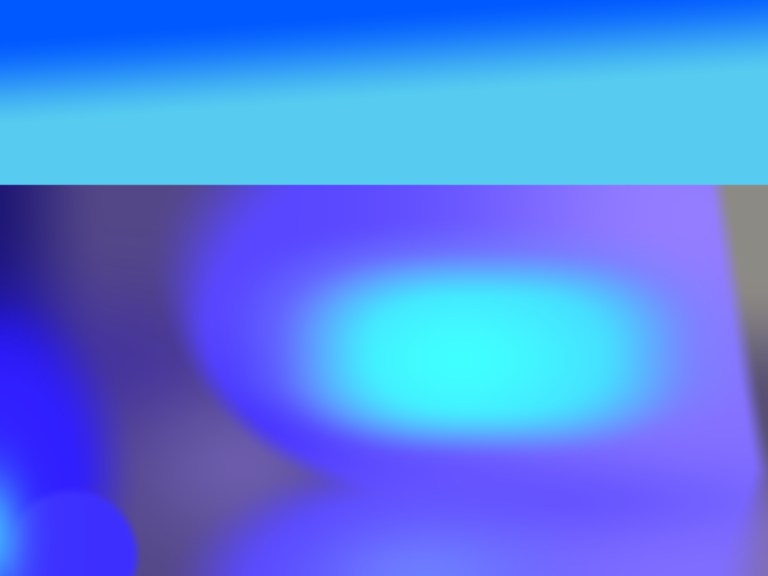
Give the GLSL for this background, as a WebGL 2 fragment shader.

```glsl
#version 300 es
precision highp float;
// Soft violet and cyan glows below a slanted blue sky band.
uniform vec2 u_resolution;
out vec4 fragColor;

// Normalised distance: 1.0 on the rim of an ellipse.
float ellipse(vec2 p, vec2 center, vec2 radii) {
    return length((p - center) / radii);
}

float glow(vec2 p, vec2 center, vec2 radii) {
    float d = ellipse(p, center, radii);
    return exp(-d * d);
}

// Sky band: deep blue fading down to a flat pale blue.
vec3 skyBand(vec2 p) {
    float height = p.y - 0.0716 * p.x;
    float t = clamp((height - 0.783) / 0.145, 0.0, 1.0);
    t = mix(t, smoothstep(0.0, 1.0, t), 0.5);
    return mix(vec3(0.34, 0.80, 0.94), vec3(0.0, 0.35, 1.0), t);
}

// Dim backdrop with blue lobes on the left.
vec3 backdrop(vec2 p) {
    vec3 col = mix(vec3(0.11, 0.08, 0.45), vec3(0.33, 0.28, 0.53), smoothstep(-0.03, 0.19, p.x));
    col = mix(col, vec3(0.26, 0.19, 0.62), 0.8 * glow(p, vec2(0.22, 0.36), vec2(0.22, 0.14)));
    col = mix(col, vec3(0.42, 0.36, 0.67), glow(p, vec2(0.42, 0.19), vec2(0.17, 0.13)));
    col = mix(col, vec3(0.12, 0.07, 0.88), glow(p, vec2(0.0, 0.36), vec2(0.11, 0.13)));
    float lobe = smoothstep(1.25, 0.6, ellipse(p, vec2(0.0, 0.17), vec2(0.2, 0.26)));
    col = mix(col, vec3(0.19, 0.12, 1.0), lobe);
    float disc = smoothstep(1.1, 0.9, ellipse(p, vec2(0.125, 0.035), vec2(0.113)));
    col = mix(col, vec3(0.24, 0.19, 1.0), disc);
    return mix(col, vec3(0.27, 0.70, 1.0), glow(p, vec2(-0.02, 0.07), vec2(0.06, 0.11)));
}

// Violet field, lavender toward the right.
vec3 violetField(vec2 p) {
    vec3 col = mix(vec3(0.35, 0.28, 1.0), vec3(0.50, 0.43, 1.0), smoothstep(0.5, 1.2, p.x));
    col = mix(col, vec3(0.58, 0.49, 1.0), glow(p, vec2(1.2, 0.62), vec2(0.25, 0.3)));
    col = mix(col, vec3(0.27, 0.19, 1.0), 0.8 * glow(p, vec2(0.45, 0.29), vec2(0.15, 0.12)));
    col = mix(col, vec3(0.38, 0.31, 1.0), 0.8 * glow(p, vec2(0.95, 0.13), vec2(0.35, 0.07)));
    return mix(col, vec3(0.43, 0.49, 1.0), glow(p, vec2(0.74, 0.0), vec2(0.19, 0.09)));
}

float violetMask(vec2 p) {
    float soft = 0.06 + 0.14 * smoothstep(0.35, 0.68, p.y);
    float upper = smoothstep(1.03 + soft, 1.03 - soft, ellipse(p, vec2(0.868, 0.479), vec2(0.53, 0.356)));
    float lower = smoothstep(1.2, 0.8, ellipse(p, vec2(0.816, -0.024), vec2(0.451, 0.217)));
    float body = smoothstep(0.6, 0.78, p.x);
    return 1.0 - (1.0 - upper) * (1.0 - lower) * (1.0 - body);
}

// Boxy cyan light with a periwinkle halo.
vec3 addLight(vec3 col, vec2 p) {
    vec2 q = abs((p - vec2(0.846, 0.387)) / vec2(0.283, 0.139));
    float d = pow(pow(q.x, 2.7) + pow(q.y, 2.7), 1.0 / 2.7);
    float halo = smoothstep(1.75, 0.9, d + 0.25 * smoothstep(0.35, 0.2, p.y));
    vec3 light = mix(vec3(0.28, 0.82, 1.0), vec3(0.25, 1.0, 1.0), glow(p, vec2(0.80, 0.375), vec2(0.24, 0.14)));
    col = mix(col, vec3(0.44, 0.54, 1.0), 0.85 * halo);
    return mix(col, light, smoothstep(1.35, 0.65, d));
}

// Grey strip along the right side.
vec3 addStrip(vec3 col, vec2 p) {
    vec3 grey = mix(vec3(0.34, 0.31, 0.45), vec3(0.55, 0.54, 0.52), smoothstep(0.3, 0.52, p.y));
    grey = mix(vec3(0.50, 0.43, 0.68), grey, smoothstep(0.05, 0.27, p.y));
    float edge = 1.325 - 0.16 * abs(p.y - 0.184);
    float soft = 0.02 + 0.04 * smoothstep(0.2, 0.0, p.y);
    return mix(col, grey, smoothstep(edge - soft, edge + soft, p.x));
}

void main() {
    vec2 p = gl_FragCoord.xy / u_resolution.y;
    vec3 col = mix(backdrop(p), violetField(p), violetMask(p));
    col = addStrip(addLight(col, p), p);
    float pixel = 1.0 / u_resolution.y;
    col = mix(col, skyBand(p), smoothstep(-pixel, pixel, p.y - 0.679));
    fragColor = vec4(col, 1.0);
}
```
